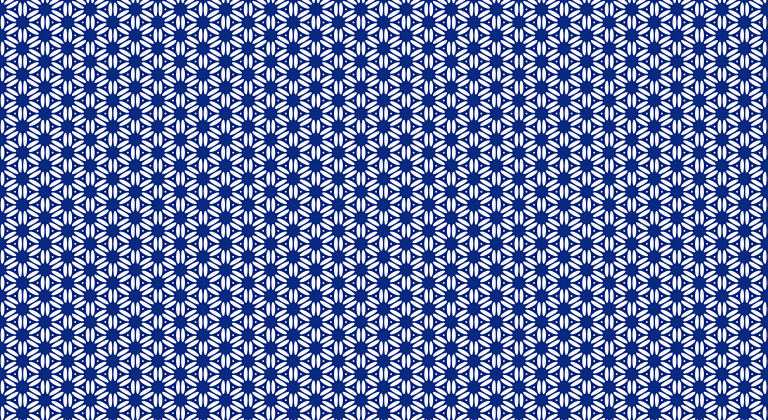
Write a Shadertoy shader that draws this pattern.

```glsl
// Blue and white triangular lattice: every disc is ringed by twelve petals,
// paired along the links to its six neighbours, with a dot in each triangle.
// The plane is folded to the nearest disc, then to half of one 60 degree sector.

const float PI = 3.14159265;
const float ROWS = 16.12;      // lattice spacings in the canvas height
const int SAMPLES = 3;         // subsamples per axis

// Offset from the nearest point of a lattice with unit vertical spacing
vec2 nearestDisc(vec2 p) {
    vec2 cell = vec2(sqrt(3.0), 1.0);
    vec2 a = mod(p + 0.5 * cell, cell) - 0.5 * cell;
    vec2 b = mod(p, cell) - 0.5 * cell;
    return dot(a, a) < dot(b, b) ? a : b;
}

// Fold so that x runs along the closest link and y is the distance from it
vec2 foldSector(vec2 p) {
    float angle = atan(p.x, p.y);
    angle = abs(mod(angle + PI / 6.0, PI / 3.0) - PI / 6.0);
    return length(p) * vec2(cos(angle), sin(angle));
}

// Approximate signed distance to an ellipse
float ellipse(vec2 p, vec2 radii) {
    float k = length(p / radii);
    float slope = length(p / (radii * radii));
    return k * (k - 1.0) / max(slope, 1e-4);
}

// Bean-shaped petal: flatter towards the link, rounder on the outside
float petal(vec2 q) {
    vec2 p = q - vec2(0.5, 0.075);
    return ellipse(p, vec2(0.265, p.y < 0.0 ? 0.05 : 0.095));
}

vec3 pattern(vec2 p, float blur) {
    vec2 q = foldSector(nearestDisc(p));

    // Blue ground, slightly deeper in the lines than in the discs
    vec3 blue = mix(vec3(0.035, 0.165, 0.50), vec3(0.01, 0.11, 0.46),
                    smoothstep(0.15, 0.30, length(q)));

    // White petals and the dot at the triangle centre
    float dotShape = length(q - vec2(0.5, 0.5 / sqrt(3.0))) - 0.036;
    float d = min(petal(q), dotShape);
    float white = 1.0 - smoothstep(-0.5 * blur, 0.5 * blur, d);
    return mix(blue, vec3(0.985, 0.985, 0.995), white);
}

void mainImage(out vec4 fragColor, in vec2 fragCoord) {
    float unitsPerPixel = ROWS / iResolution.y;
    float blur = 1.2 * unitsPerPixel / float(SAMPLES);
    vec3 sum = vec3(0.0);

    // Average subsamples to keep the thin lines even
    for (int j = 0; j < SAMPLES; j++) {
        for (int i = 0; i < SAMPLES; i++) {
            vec2 offset = (vec2(i, j) + 0.5) / float(SAMPLES) - 0.5;
            vec2 p = (fragCoord + offset) * unitsPerPixel;
            sum += pattern(p - vec2(0.0, 0.76), blur);
        }
    }
    fragColor = vec4(sum / float(SAMPLES * SAMPLES), 1.0);
}
```
